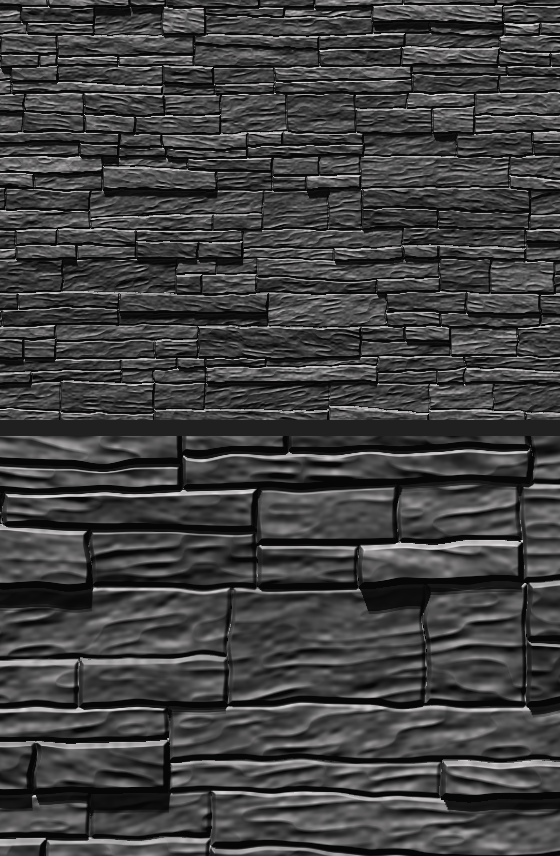
Top, the full canvas; bottom, a detail of the centre.
Reproduce this texture procedurally as a Shadertoy shader.

```glsl
// Dry-stacked dark slate ledgestone wall, lit by raking light from above.

// Layout, in units of canvas height
const float COURSES = 13.0;      // double rows per canvas height
const float BLOCKS = 3.2;        // blocks per canvas height, along a course
const float BEVEL = 0.0036;      // width of the worn stone rim
const vec2 DEPTH = vec2(0.004, 0.022);
const float FACE_TILT = 0.35;
// Relief of the split rock
const float CHIP = 0.0045;
const float LAYER = 0.0032;
const float GRAIN = 0.0012;
// Light and colour
const vec3 LIGHT = vec3(-0.2, 1.0, 0.62);
const float SHADOW_REACH = 0.034;
const int SHADOW_STEPS = 14;
const float SLOPE_STEP = 0.0013;
const vec3 SLATE = vec3(0.505, 0.497, 0.502);
const vec3 CREVICE = vec3(0.022);
const float SHEEN = 0.26;

float hash(vec2 p) {
    vec3 q = fract(p.xyx * 0.1031);
    q += dot(q, q.yzx + 33.33);
    return fract((q.x + q.y) * q.z);
}

float noise(vec2 p) {
    vec2 i = floor(p), f = fract(p);
    f = f * f * (3.0 - 2.0 * f);
    return mix(mix(hash(i), hash(i + vec2(1, 0)), f.x),
               mix(hash(i + vec2(0, 1)), hash(i + vec2(1, 1)), f.x), f.y);
}

// Irregular 1D cells: returns index, lower edge, upper edge
float cellEdge(float n, float seed, float jitter) {
    return n + jitter * (hash(vec2(n, seed)) - 0.5);
}

vec3 cell(float x, float seed, float jitter) {
    float n = floor(x + 0.5);
    if (x < cellEdge(n, seed, jitter)) n -= 1.0;
    return vec3(n, cellEdge(n, seed, jitter), cellEdge(n + 1.0, seed, jitter));
}

// Height of the stacked stones; also gives a random seed per stone
float stoneHeight(vec2 p, out float seed) {
    // Wavy, broken edges
    float ragged = noise(p * vec2(38, 48)) - 0.5;
    p.y += 0.012 * (noise(p * vec2(6, 14)) - 0.5) + 0.005 * ragged;
    p.x += 0.005 * ragged;

    // Courses hold blocks
    vec3 course = cell(p.y * COURSES, 71.0, 0.4);
    float along = p.x * BLOCKS + 5.0 * hash(vec2(course.x, 19.0));
    vec3 block = cell(along, course.x + 130.0, 0.6);
    vec2 size = vec2(block.z - block.y, course.z - course.y);
    vec2 uv = vec2(along - block.y, p.y * COURSES - course.y) / size;
    size /= vec2(BLOCKS, COURSES);

    // Blocks split into thin rows, rows into single stones
    vec2 id = vec2(block.x, course.x), lo = vec2(0), hi = vec2(1);
    if (hash(id + 41.0) > 0.1) {
        float split = mix(0.33, 0.67, hash(id + 57.0));
        split += 0.26 * (hash(id + 83.0) - 0.5) * (uv.x - 0.5);
        if (uv.y > split) lo.y = split; else hi.y = split;
    }
    id = id * 2.0 + vec2(0.0, step(0.001, lo.y));
    if (hash(id + 211.0) < 0.6) {
        float cut = mix(0.28, 0.72, hash(id + 257.0));
        if (uv.x > cut) lo.x = cut; else hi.x = cut;
    }
    id.x = id.x * 2.0 + step(0.001, lo.x);

    // Tilted face with a worn rim
    seed = hash(id + 307.0);
    vec2 rim = min(uv - lo, hi - uv) * size;
    float lean = FACE_TILT * (hash(id + 401.0) - 0.5);
    float face = mix(DEPTH.x, DEPTH.y, seed) + lean * (uv.y - 0.5 * (lo.y + hi.y)) * size.y;
    return face * mix(0.35, 1.0, smoothstep(0.0, BEVEL, min(rim.x, rim.y)));
}

// Stones plus chips, slanted layers and fine grain
float rockHeight(vec2 p) {
    float seed;
    float height = stoneHeight(p, seed);
    vec2 q = p + seed * vec2(7.0, 3.0);
    q.y += 0.35 * (seed - 0.5) * p.x + 0.008 * noise(p * vec2(22, 30));
    height += CHIP * noise(q * vec2(14, 42));
    height += LAYER * (1.0 - abs(2.0 * noise(q * vec2(28, 95)) - 1.0));
    return height + GRAIN * noise(q * vec2(110, 210));
}

// Soft shadow cast down the wall by jutting stones
float sunlight(vec2 p, float height) {
    vec2 towardLight = normalize(LIGHT.xy);
    float rise = LIGHT.z / length(LIGHT.xy), excess = 0.0, seed;
    for (int i = 1; i <= SHADOW_STEPS; i++) {
        float t = SHADOW_REACH * float(i) / float(SHADOW_STEPS);
        excess = max(excess, stoneHeight(p + towardLight * t, seed) - height - rise * t);
    }
    return 1.0 - smoothstep(0.0, 0.0035, excess);
}

void mainImage(out vec4 fragColor, in vec2 fragCoord) {
    vec2 p = fragCoord / iResolution.y;
    float seed;
    float lit = sunlight(p, stoneHeight(p, seed));

    // Surface normal from the relief
    vec2 e = vec2(SLOPE_STEP, 0.0);
    vec2 slope = vec2(rockHeight(p + e.xy) - rockHeight(p - e.xy),
                      rockHeight(p + e.yx) - rockHeight(p - e.yx)) / (2.0 * SLOPE_STEP);
    float diffuse = max(dot(normalize(vec3(-slope, 1.0)), normalize(LIGHT)), 0.0);

    // Slate tone, shade and sheen
    float tone = mix(0.78, 1.12, fract(seed * 17.3)) * mix(0.86, 1.14, noise(p * vec2(190, 240)));
    tone *= mix(0.93, 1.07, p.y);
    vec3 color = CREVICE + SLATE * tone * diffuse * mix(0.13, 1.0, lit);
    color += SHEEN * lit * pow(diffuse, 5.0);
    fragColor = vec4(color, 1.0);
}
```
